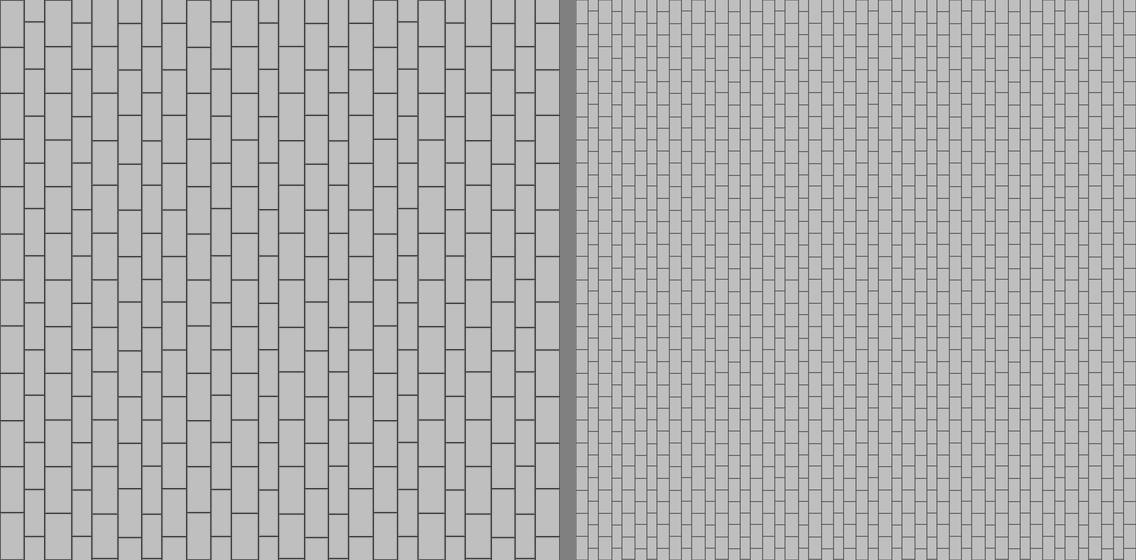
Left, the tile; right, the same tile 2 across and 2 down.
This pattern is drawn by a WebGL 1 fragment shader. Its source:

```glsl
precision highp float;

uniform vec2 u_resolution;

// Lengths are in tile units: one tile is TILE units wide and high.
const float TILE = 256.0;
const float REPEATS = 3.0;
const float BRICK_LENGTH = 64.0;
const float JOINT_WIDTH = 1.95;
const vec3 BRICK_COLOR = vec3(0.75);
const vec3 JOINT_COLOR = vec3(0.24);

// Widths of the eight columns, in two groups of four.
const vec4 WIDTHS_A = vec4(33.2, 28.1, 37.2, 27.5);
const vec4 WIDTHS_B = vec4(35.8, 32.6, 27.6, 34.0);

// Vertical shift of each cross joint: one line per column, top to bottom.
const mat4 SHIFTS_A = mat4(
     0.0,  1.0,  0.0, -1.0,
    -2.0, -1.2, -0.7, -0.2,
     0.0,  0.0,  0.0,  0.0,
    -0.4, -0.9,  0.0, -0.4);
const mat4 SHIFTS_B = mat4(
    -2.0, -0.2, -0.2,  1.0,
     0.2,  0.0, -1.8,  1.2,
    -2.0,  0.0, -0.7,  1.2,
     0.0, -0.2, -1.8,  0.0);

// Share of a pixel covered by a joint, with the distance wrapped to the tile.
float jointCoverage(float offset, float pixel) {
    float d = mod(offset + 0.5 * TILE, TILE) - 0.5 * TILE;
    float halfJoint = 0.5 * JOINT_WIDTH;
    float overlap = min(d + 0.5 * pixel, halfJoint) - max(d - 0.5 * pixel, -halfJoint);
    return clamp(overlap / pixel, 0.0, 1.0);
}

// Joints of four neighbouring columns; odd columns are staggered by half a brick.
float columnJoints(vec2 p, float left, vec4 widths, mat4 shifts, vec2 pixel) {
    float joints = 0.0;
    for (int i = 0; i < 4; i++) {
        float right = left + widths[i];
        joints = max(joints, jointCoverage(p.x - left, pixel.x));

        float inside = step(left, p.x) * (1.0 - step(right, p.x));
        float stagger = 0.5 * BRICK_LENGTH * mod(float(i), 2.0);
        for (int j = 0; j < 4; j++) {
            float y = float(j) * BRICK_LENGTH + stagger + shifts[i][j];
            joints = max(joints, inside * jointCoverage(p.y - y, pixel.y));
        }
        left = right;
    }
    return joints;
}

void main() {
    vec2 uv = gl_FragCoord.xy / u_resolution;
    vec2 pixel = REPEATS * TILE / u_resolution;

    // Tile coordinates, measured down from the top.
    vec2 p = TILE * fract(REPEATS * vec2(uv.x, 1.0 - uv.y));

    float middle = dot(WIDTHS_A, vec4(1.0));
    float joints = max(columnJoints(p, 0.0, WIDTHS_A, SHIFTS_A, pixel),
                       columnJoints(p, middle, WIDTHS_B, SHIFTS_B, pixel));

    gl_FragColor = vec4(mix(BRICK_COLOR, JOINT_COLOR, joints), 1.0);
}
```
